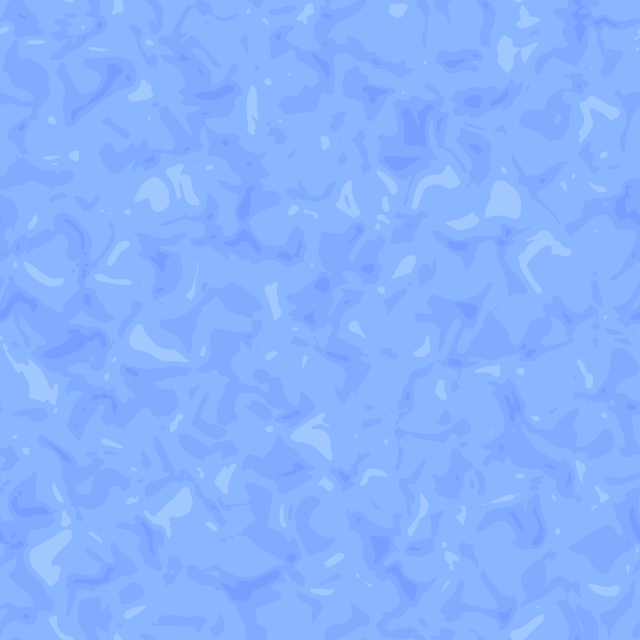
Reproduce this texture procedurally as a WebGL 1 fragment shader.

```glsl
precision highp float;
// Seamless mottled blue camouflage: flat patches in four tones.
// A warped sum of wrapping gradient noise is cut at three levels, with each
// cut smoothed over about one pixel by the local slope of the field.

uniform vec2 u_resolution;

const vec3 DEEP_BLUE  = vec3(0.47, 0.62, 1.00);
const vec3 SHADE_BLUE = vec3(0.50, 0.67, 1.00);
const vec3 BASE_BLUE  = vec3(0.54, 0.71, 1.00);
const vec3 LIGHT_BLUE = vec3(0.63, 0.78, 1.00);

// Cut levels, in standard deviations of the field
const float DEEP_LEVEL  = -1.84;
const float SHADE_LEVEL = -0.44;
const float LIGHT_LEVEL = 1.72;

// Whole numbers of noise cells across the canvas, so every layer wraps
const float CLUSTER_CELLS = 10.0;
const float PATCH_CELLS   = 20.0;
const float RAGGED_CELLS  = 41.0;
const float FINE_CELLS    = 79.0;
const float WARP_CELLS    = 13.0;

const float CLUSTER_WEIGHT = 0.50;
const float PATCH_WEIGHT   = 1.00;
const float RAGGED_WEIGHT  = 0.50;
const float FINE_WEIGHT    = 0.12;
const float WARP_AMOUNT    = 0.055;
const float NOISE_DEVIATION = 0.2157;

const float TAU = 6.2831853;

float hash(vec2 p, float seed) {
  return fract(sin(dot(p, vec2(127.1, 311.7)) + seed * 74.7) * 43758.5453);
}

// Contribution of one lattice corner, with the lattice wrapped to the canvas
float cornerSlope(vec2 cell, vec2 corner, vec2 local, float cells, float seed) {
  vec2 wrapped = floor(mod(cell + corner + 0.5, cells));
  float angle = TAU * hash(wrapped, seed);
  return dot(vec2(cos(angle), sin(angle)), local - corner);
}

float gradientNoise(vec2 uv, float cells, float seed) {
  // Shifting each layer keeps the lattices from lining up
  vec2 p = uv * cells + vec2(0.37, 0.61) * seed;
  vec2 cell = floor(p);
  vec2 f = p - cell;
  vec2 fade = f * f * f * (f * (f * 6.0 - 15.0) + 10.0);
  float a = cornerSlope(cell, vec2(0.0, 0.0), f, cells, seed);
  float b = cornerSlope(cell, vec2(1.0, 0.0), f, cells, seed);
  float c = cornerSlope(cell, vec2(0.0, 1.0), f, cells, seed);
  float d = cornerSlope(cell, vec2(1.0, 1.0), f, cells, seed);
  return mix(mix(a, b, fade.x), mix(c, d, fade.x), fade.y);
}

// Mottled height, scaled to unit standard deviation
float mottle(vec2 uv) {
  vec2 warp = vec2(gradientNoise(uv, WARP_CELLS, 5.0),
                   gradientNoise(uv, WARP_CELLS, 6.0));
  vec2 p = uv + WARP_AMOUNT * warp;
  float height = CLUSTER_WEIGHT * gradientNoise(p, CLUSTER_CELLS, 1.0)
               + PATCH_WEIGHT * gradientNoise(p, PATCH_CELLS, 2.0)
               + RAGGED_WEIGHT * gradientNoise(p, RAGGED_CELLS, 3.0)
               + FINE_WEIGHT * gradientNoise(p, FINE_CELLS, 4.0);
  vec4 weights = vec4(CLUSTER_WEIGHT, PATCH_WEIGHT, RAGGED_WEIGHT, FINE_WEIGHT);
  return height / (NOISE_DEVIATION * length(weights));
}

float cut(float level, float height, float softness) {
  return smoothstep(level - softness, level + softness, height);
}

void main() {
  vec2 uv = gl_FragCoord.xy / u_resolution;
  vec2 pixel = 1.0 / u_resolution;

  // Height and its change across one pixel
  float height = mottle(uv);
  vec2 slope = vec2(mottle(uv + vec2(pixel.x, 0.0)),
                    mottle(uv + vec2(0.0, pixel.y))) - height;
  float softness = max(0.7 * length(slope), 0.002);

  // Stack the tones from deep to light
  vec3 color = mix(DEEP_BLUE, SHADE_BLUE, cut(DEEP_LEVEL, height, softness));
  color = mix(color, BASE_BLUE, cut(SHADE_LEVEL, height, softness));
  color = mix(color, LIGHT_BLUE, cut(LIGHT_LEVEL, height, softness));
  gl_FragColor = vec4(color, 1.0);
}
```
